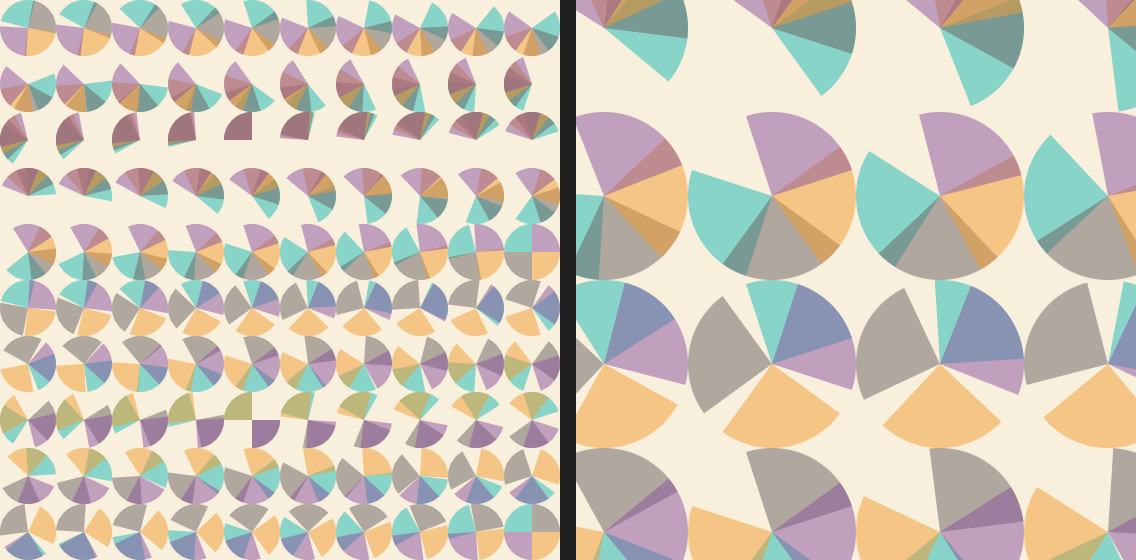
Left, the full canvas; right, a detail of the centre.
Give the GLSL for this pattern, as a Shadertoy shader.

```glsl
const float TURN = 6.28318531;

const vec3 PAPER = vec3(0.973, 0.937, 0.863);
const vec3 INKS[4] = vec3[4](
    vec3(0.102, 0.725, 0.706),  // teal
    vec3(0.408, 0.380, 0.376),  // gray
    vec3(0.949, 0.608, 0.180),  // orange
    vec3(0.533, 0.318, 0.612)   // purple
);

// Rotates p counterclockwise by a fraction of a turn
vec2 rotate(vec2 p, float turns) {
    float c = cos(turns * TURN), s = sin(turns * TURN);
    return mat2(c, s, -s, c) * p;
}

// Upper left quarter of a disk
float quarterDisk(vec2 p, float radius) {
    return max(length(p) - radius, max(p.x, -p.y));
}

void mainImage(out vec4 fragColor, in vec2 fragCoord) {
    // Ten by ten cells, numbered from the top left in reading order
    vec2 grid = fragCoord / iResolution.y * 10.0;
    float pixel = 10.0 / iResolution.y;
    vec2 cell = floor(grid);
    vec2 p = fract(grid) - 0.5;
    float progress = ((9.0 - cell.y) * 10.0 + cell.x + 1.0) / 100.0;

    // Translucent quarters turn clockwise four, three, two and one times
    vec3 color = PAPER;
    for (int i = 0; i < 4; i++) {
        float turns = float(i) * 0.25 + progress * float(4 - i);
        float d = quarterDisk(rotate(p, turns), 0.5);
        float coverage = clamp(0.5 - d / pixel, 0.0, 1.0);
        color = mix(color, INKS[i], 0.5 * coverage);
    }

    fragColor = vec4(color, 1.0);
}
```
